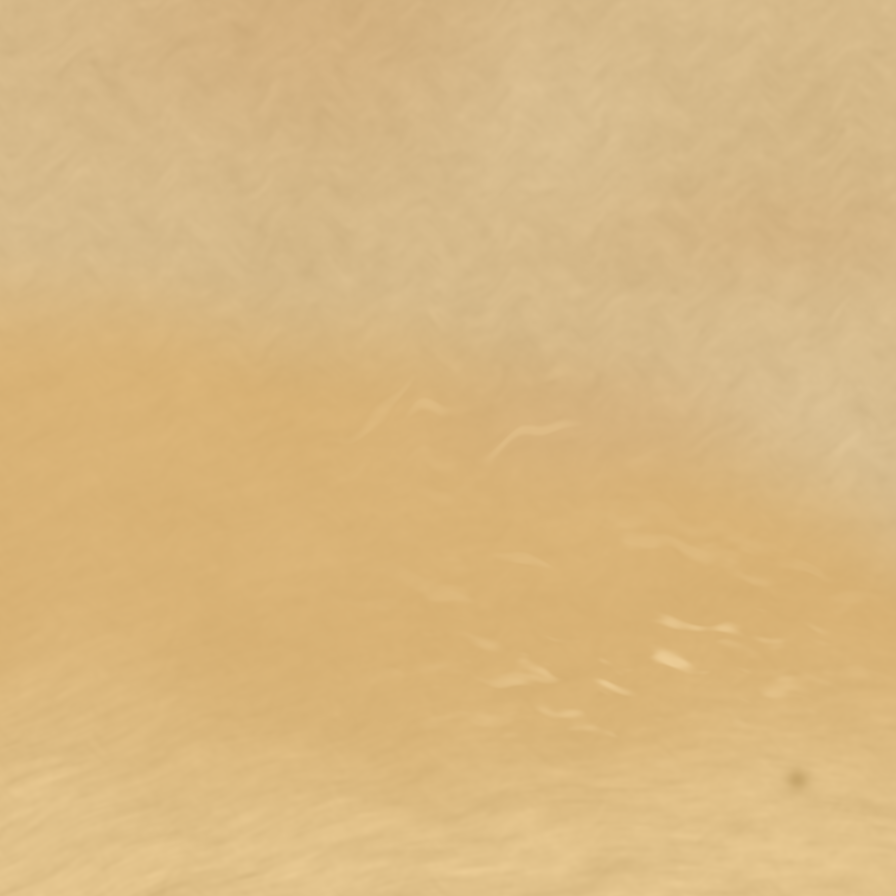
A WebGL 1 fragment shader for this texture:

```glsl
precision highp float;
// Soft desert sand: a hazy mottled plain, an ochre slope and pale wind-combed streaks.
uniform vec2 u_resolution;

const vec3 HAZE  = vec3(0.838, 0.727, 0.540);
const vec3 CLAY  = vec3(0.822, 0.682, 0.488);
const vec3 OCHRE = vec3(0.848, 0.697, 0.458);
const vec3 PALE  = vec3(0.878, 0.755, 0.538);
const vec3 GLINT = vec3(0.935, 0.815, 0.605);
const vec3 SPOT  = vec3(0.730, 0.600, 0.370);

const float CLOUD_CONTRAST  = 0.011;
const float MOTTLE_CONTRAST = 0.016;
const float GRAIN_CONTRAST  = 0.009;
const float STREAK_CONTRAST = 0.023;
const float SLOPE_SOFTNESS  = 0.085;
const vec2  GLINT_CENTRE = vec2(0.71, 0.27);
const vec2  SPOT_CENTRE  = vec2(0.89, 0.13);
const float SPOT_RADIUS  = 0.012;

vec2 hash2(vec2 p) {
  return fract(sin(vec2(dot(p, vec2(127.1, 311.7)), dot(p, vec2(269.5, 183.3)))) * 43758.55);
}

mat2 rotation(float angle) {
  float c = cos(angle), s = sin(angle);
  return mat2(c, -s, s, c);
}

// Cellular noise: one soft blob of random sign and weight in each cell
float blobs(vec2 p) {
  vec2 cell = floor(p);
  float sum = 0.0;
  for (int j = -1; j <= 1; j++) {
    for (int i = -1; i <= 1; i++) {
      vec2 id = cell + vec2(float(i), float(j));
      vec2 d = p - id - 0.2 - 0.6 * hash2(id);
      float weight = hash2(id + 57.3).x * 2.0 - 1.0;
      sum += weight * exp(-4.5 * dot(d, d));
    }
  }
  return sum;
}

// Layered sines: broad drifting patches
float clouds(vec2 p) {
  float sum = 0.0, amplitude = 0.5;
  for (int i = 0; i < 4; i++) {
    p = rotation(0.9) * p + 1.7;
    sum += amplitude * sin(p.x + 1.3 * sin(p.y)) * cos(0.8 * p.y);
    p *= 1.8;
    amplitude *= 0.6;
  }
  return sum;
}

// Soft round patch with the given centre and radii
float patchMask(vec2 p, vec2 centre, vec2 radii) {
  vec2 d = (p - centre) / radii;
  return exp(-dot(d, d));
}

void main() {
  vec2 uv = gl_FragCoord.xy / u_resolution;
  float drift = clouds(uv * 7.0);

  // Masks of the hazy plain above and the pale sand below the slope
  float upperEdge = 0.65 - 0.26 * pow(uv.x, 2.2) + 0.025 * drift;
  float plain = smoothstep(-SLOPE_SOFTNESS, SLOPE_SOFTNESS, uv.y - upperEdge);
  float lowerEdge = 0.18 + 0.015 * cos(6.0 * uv.x) + 0.03 * drift;
  float combed = 1.0 - smoothstep(-0.15, 0.15, uv.y - lowerEdge);

  // Base colours
  vec3 color = mix(OCHRE, HAZE, plain);
  color = mix(color, PALE, combed);
  float clay = patchMask(uv, vec2(0.33, 0.97), vec2(0.24, 0.13))
             + 0.6 * patchMask(uv, vec2(0.88, 0.74), vec2(0.20, 0.06));
  color = mix(color, CLAY, 0.75 * clay * plain);
  color = mix(color, CLAY, 0.6 * patchMask(uv, vec2(0.66, 0.53), vec2(0.18, 0.07)));
  float light = patchMask(uv, vec2(0.62, 0.87), vec2(0.13, 0.10))
              + patchMask(uv, vec2(0.92, 0.52), vec2(0.16, 0.12));
  color += vec3(0.006, 0.012, 0.018) * light * plain;
  color += CLOUD_CONTRAST * drift * vec3(0.8, 1.0, 1.3);

  // Mottled patches with short curling ridges on the plain
  vec2 warped = uv + 0.010 * sin(uv.yx * vec2(43.0, 51.0)) + 0.004 * sin(uv.yx * 117.0);
  vec2 ridged = rotation(0.55) * warped;
  float mottle = 0.6 * blobs(warped * 28.0) + 0.8 * blobs(ridged * vec2(40.0, 74.0));
  color += MOTTLE_CONTRAST * mottle * mix(0.3, 1.0, plain);

  // Fine grain everywhere, calmest on the slope
  float grain = blobs(warped * vec2(75.0, 95.0)) + 0.6 * blobs(uv * 140.0 + 9.0);
  color += GRAIN_CONTRAST * grain * mix(0.55, 1.0, max(plain, combed));

  // Wind streaks: rising on the left, levelling off on the right
  float bend = 0.45 * uv.x - 0.28 * uv.x * uv.x;
  vec2 flow = vec2(uv.x, uv.y - bend + 0.004 * sin(uv.x * 23.0 + uv.y * 31.0));
  float streaks = 0.8 * blobs(flow * vec2(9.0, 44.0)) + 0.8 * blobs(flow * vec2(20.0, 95.0))
                + 0.6 * blobs(flow * vec2(38.0, 150.0));
  color += STREAK_CONTRAST * streaks * mix(0.20, 1.0, combed) * (1.0 - 0.85 * plain);

  // Sparse faint wisps on the slope
  float wisps = smoothstep(0.2, 0.9, blobs(rotation(0.5) * warped * vec2(13.0, 62.0)));
  float wispArea = patchMask(uv, vec2(0.56, 0.54), vec2(0.17, 0.09));
  color = mix(color, GLINT, 0.35 * wisps * wispArea);

  // Broken bright glints where the slope meets the pale sand
  vec2 glintPoint = rotation(-0.17) * (uv + 0.003 * sin(uv.yx * 83.0));
  float ragged = blobs(glintPoint * vec2(15.0, 50.0)) + 0.45 * blobs(glintPoint * vec2(44.0, 120.0));
  float glints = smoothstep(0.15, 0.95, ragged);
  float glintArea = patchMask(uv, GLINT_CENTRE, vec2(0.20, 0.11));
  color = mix(color, GLINT, 0.85 * glints * glintArea);

  // One small dark spot
  float spot = patchMask(uv, SPOT_CENTRE, vec2(SPOT_RADIUS));
  color = mix(color, SPOT, 0.7 * spot);

  gl_FragColor = vec4(clamp(color, 0.0, 1.0), 1.0);
}
```
